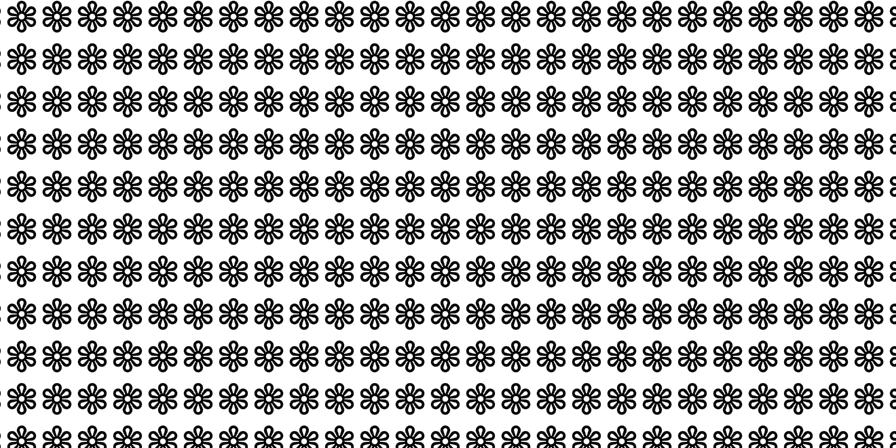
Give the GLSL for this pattern, as a Shadertoy shader.

```glsl
// Rows of small black outlined six-petal flowers on a white ground.

const float TAU = 6.2831853;
const float PETALS = 6.0;

// Layout in canvas heights
const vec2 PITCH = vec2(0.0788, 0.0948);
const vec2 FIRST_FLOWER = vec2(0.0484, 0.9628);
const float FLOWER_RADIUS = 0.0354;

const vec3 PAPER = vec3(1.0);
const vec3 INK = vec3(0.01);

// Position within the nearest grid cell, centred on zero
vec2 repeatGrid(vec2 p, vec2 pitch) {
    return (fract(p / pitch + 0.5) - 0.5) * pitch;
}

// Folds the plane so every petal points along +y
vec2 foldPetals(vec2 p, float count) {
    float sector = TAU / count;
    float angle = mod(atan(p.x, p.y) + 0.5 * sector, sector) - 0.5 * sector;
    return length(p) * vec2(sin(angle), cos(angle));
}

// Signed distance to a teardrop along +y, with a round cap at each end
float teardrop(vec2 p, float baseY, float tipY, float baseR, float tipR) {
    p = vec2(abs(p.x), p.y - baseY);
    float span = tipY - baseY;
    float slope = (baseR - tipR) / span;
    float side = sqrt(1.0 - slope * slope);
    float along = dot(p, vec2(-slope, side));
    if (along < 0.0) return length(p) - baseR;
    if (along > side * span) return length(p - vec2(0.0, span)) - tipR;
    return dot(p, vec2(side, slope)) - baseR;
}

// Signed distance to the inked part of a flower of unit radius
float flower(vec2 p) {
    vec2 q = foldPetals(p, PETALS);
    float r = length(p);
    float petal = teardrop(q, 0.29, 0.696, 0.12, 0.304);
    float opening = teardrop(q, 0.39, 0.71, 0.035, 0.125);
    float body = min(petal, r - 0.34);
    float holes = min(opening, r - 0.18);
    return max(body, -holes);
}

void mainImage(out vec4 fragColor, in vec2 fragCoord) {
    vec2 uv = fragCoord / iResolution.y;
    vec2 cell = repeatGrid(uv - FIRST_FLOWER, PITCH);
    float dist = flower(cell / FLOWER_RADIUS) * FLOWER_RADIUS;

    // Edge softened over about one pixel
    float edge = 1.2 / iResolution.y;
    float ink = clamp(0.5 - dist / edge, 0.0, 1.0);
    fragColor = vec4(mix(PAPER, INK, ink), 1.0);
}
```
